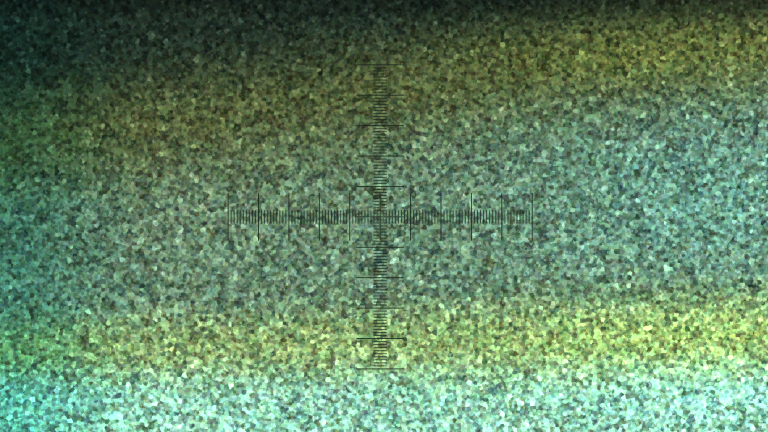
This texture is drawn by a WebGL 2 fragment shader. Its source:

```glsl
#version 300 es
precision highp float;
// Grainy mineral surface under green-teal light, with a fine crossed measuring scale.

#define GRAIN_SIZE 0.0098
#define GRAIN_CONTRAST 0.62
#define GRAIN_SHARPNESS 9.0
#define SPARKLE_SHARE 0.13
#define CLUMP_CONTRAST 0.22
#define SCALE_CENTER vec2(0.880, 0.498)
#define SCALE_REACH 0.352
#define MAJOR_STEP 0.0704
#define MAJOR_HALF 0.055
#define MINOR_HALF 0.0154
#define LINE_WIDTH 0.0022
#define SCALE_INK vec3(0.10, 0.15, 0.12)

uniform vec2 u_resolution;
out vec4 fragColor;

vec3 hash3(vec2 p) {
    vec3 q = fract(vec3(p.xyx) * vec3(0.1031, 0.1030, 0.0973));
    q += dot(q, q.yxz + 33.33);
    return fract((q.xxy + q.yzz) * q.zyx);
}

float cornerSlope(vec2 cell, vec2 offset) {
    return dot(hash3(cell).xy * 2.0 - 1.0, offset);
}

float gradientNoise(vec2 p) {
    vec2 i = floor(p), f = fract(p);
    vec2 u = f * f * f * (f * (f * 6.0 - 15.0) + 10.0);
    vec2 e = vec2(1.0, 0.0);
    float low = mix(cornerSlope(i, f), cornerSlope(i + e.xy, f - e.xy), u.x);
    float high = mix(cornerSlope(i + e.yx, f - e.yx), cornerSlope(i + e.xx, f - e.xx), u.x);
    return mix(low, high, u.y);
}

// Soft-edged cellular flakes: rgb is the tint around zero, a is the sparkle.
vec4 flakes(vec2 p) {
    vec2 cell = floor(p);
    vec4 sum = vec4(0.0);
    float total = 0.0;
    for (int y = -1; y <= 1; y++) {
        for (int x = -1; x <= 1; x++) {
            vec2 id = cell + vec2(x, y);
            vec3 spot = hash3(id + 17.0);
            vec3 tone = hash3(id + 241.0);
            vec2 away = p - id - 0.1 - 0.8 * spot.xy;
            float weight = exp(-GRAIN_SHARPNESS * dot(away, away));
            vec3 tint = vec3(tone.x - 0.5) + 0.30 * (vec3(tone.y, 0.5, tone.z) - 0.5);
            float sparkle = smoothstep(1.0 - SPARKLE_SHARE, 1.0, spot.z);
            sum += weight * vec4(tint, sparkle);
            total += weight;
        }
    }
    return sum / total;
}

// Broad bands of light, tilted upward to the right.
vec3 illumination(vec2 p) {
    float side = p.x - 0.88;
    float h = p.y - 0.13 * side * smoothstep(0.05, 0.7, p.y);
    vec3 c = vec3(0.57, 0.83, 0.70);
    c = mix(c, vec3(0.55, 0.68, 0.44), smoothstep(0.07, 0.20, h));
    c = mix(c, vec3(0.41, 0.54, 0.43), smoothstep(0.21, 0.34, h));
    c = mix(c, vec3(0.39, 0.50, 0.39), smoothstep(0.36, 0.56, h));
    c = mix(c, vec3(0.32, 0.37, 0.22), smoothstep(0.56, 0.80, h));
    c = mix(c, vec3(0.13, 0.19, 0.15), smoothstep(0.77, 0.99, h));
    // Cool glow at the right, bright patch below it, olive patch above
    vec2 cool = (p - vec2(1.65, 0.56)) / vec2(0.50, 0.20);
    c += vec3(0.02, 0.11, 0.14) * exp(-dot(cool, cool));
    vec2 warm = (p - vec2(1.62, 0.21)) / vec2(0.45, 0.09);
    c += vec3(0.09, 0.12, 0.01) * exp(-dot(warm, warm));
    vec2 mint = (p - vec2(1.70, 0.09)) / vec2(0.35, 0.09);
    c += vec3(0.06, 0.12, 0.13) * exp(-dot(mint, mint));
    vec2 olive = (p - vec2(1.50, 0.88)) / vec2(0.42, 0.08);
    c += vec3(0.07, 0.07, 0.00) * exp(-dot(olive, olive));
    // Teal falloff at the left, dim top edge
    float left = 1.0 - smoothstep(0.0, 0.38, p.x);
    c *= mix(vec3(1.0), vec3(0.62, 0.88, 0.92), left);
    return c * (1.0 - 0.25 * smoothstep(0.93, 1.0, p.y));
}

float tick(float along, float spacing, float pixel) {
    float d = abs(mod(along + 0.5 * spacing, spacing) - 0.5 * spacing);
    return clamp((0.5 * LINE_WIDTH - d) / pixel + 0.5, 0.0, 1.0);
}

float span(float d, float halfLength, float pixel) {
    return clamp((halfLength - abs(d)) / pixel + 0.5, 0.0, 1.0);
}

// One graduated ruler running along q.x.
float ruler(vec2 q, float pixel) {
    float reach = span(q.x, SCALE_REACH + LINE_WIDTH, pixel);
    float minor = tick(q.x, 0.1 * MAJOR_STEP, pixel) * span(q.y, MINOR_HALF, pixel);
    float major = tick(q.x, MAJOR_STEP, pixel) * span(q.y, MAJOR_HALF, pixel);
    return reach * max(0.72 * minor, 0.85 * major);
}

void main() {
    float pixel = 1.0 / u_resolution.y;
    vec2 p = gl_FragCoord.xy * pixel;
    vec3 light = illumination(p);

    // Flakes in two sizes, modulated by soft clumps
    vec4 coarse = flakes(p / GRAIN_SIZE);
    vec4 fine = flakes(p / (0.62 * GRAIN_SIZE) + 73.0);
    float clump = gradientNoise(p * 34.0) + 0.6 * gradientNoise(p * 75.0 + 9.0);
    vec3 grain = GRAIN_CONTRAST * (coarse.rgb + 0.7 * fine.rgb);
    vec3 color = light * (0.96 + grain + CLUMP_CONTRAST * clump);
    color += (0.10 + 0.55 * light) * (0.55 * coarse.a + 0.35 * fine.a);

    // Crossed scales
    vec2 q = p - SCALE_CENTER;
    float ink = max(ruler(q, pixel), ruler(q.yx, pixel));
    color = mix(color, SCALE_INK, ink);
    fragColor = vec4(clamp(color, 0.0, 1.0), 1.0);
}
```
